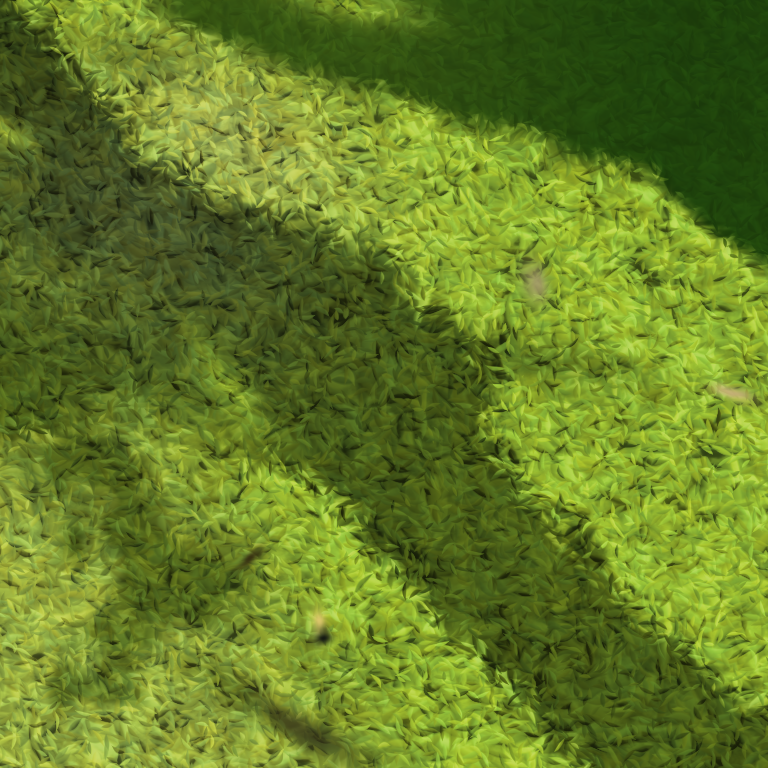
This texture is drawn by a Shadertoy shader. Its source:

```glsl
// Sunlit lawn crossed by soft diagonal tree shadows, built from layered grass blades
#define BLADE_LAYERS 5
#define FIRST_GRID 20.0
#define GRID_GROWTH 1.38
#define BLADE_LEAN -0.45
#define LEAN_SPREAD 2.7
#define EDGE_SOFTNESS 0.026
#define EDGE_RAGGED 0.045
#define SUN_CONTRAST 0.62
#define SHADE_CONTRAST 0.72

const int SHADE_POINTS = 21;
const vec2 SHADE[SHADE_POINTS] = vec2[](
    vec2(0.02, 1.02), vec2(0.10, 0.92), vec2(0.16, 0.865), vec2(0.20, 0.79),
    vec2(0.29, 0.74), vec2(0.42, 0.71), vec2(0.50, 0.67), vec2(0.57, 0.59),
    vec2(0.65, 0.55), vec2(0.64, 0.44), vec2(0.72, 0.33), vec2(0.84, 0.20),
    vec2(1.06, 0.02), vec2(1.0, -0.2), vec2(0.79, -0.05), vec2(0.66, 0.10),
    vec2(0.53, 0.22), vec2(0.40, 0.38), vec2(0.10, 0.42), vec2(-0.2, 0.44),
    vec2(-0.2, 1.1));

float hash(vec2 p) {
    return fract(sin(dot(p, vec2(127.1, 311.7))) * 43758.5453);
}

float noise(vec2 p) {
    vec2 i = floor(p), f = fract(p);
    f = f * f * (3.0 - 2.0 * f);
    return mix(mix(hash(i), hash(i + vec2(1, 0)), f.x),
               mix(hash(i + vec2(0, 1)), hash(i + vec2(1, 1)), f.x), f.y);
}

float fbm(vec2 p) {
    float sum = 0.0, amp = 0.5;
    for (int i = 0; i < 4; i++) {
        sum += amp * noise(p);
        p = mat2(0.8, 0.6, -0.6, 0.8) * p * 2.03 + 7.3;
        amp *= 0.5;
    }
    return sum / 0.9375;
}

vec2 turn(vec2 p, float a) {
    float c = cos(a), s = sin(a);
    return vec2(c * p.x + s * p.y, c * p.y - s * p.x);
}

// Soft elliptical spot
float spot(vec2 p, vec2 centre, vec2 radius, float angle) {
    vec2 q = turn(p - centre, angle) / radius;
    return exp(-dot(q, q));
}

// Signed distance to the main shadow outline
float shadeDistance(vec2 p) {
    float d = 1e3, side = 1.0;
    for (int i = 0, j = SHADE_POINTS - 1; i < SHADE_POINTS; j = i, i++) {
        vec2 e = SHADE[j] - SHADE[i], w = p - SHADE[i];
        vec2 b = w - e * clamp(dot(w, e) / dot(e, e), 0.0, 1.0);
        d = min(d, dot(b, b));
        bvec3 c = bvec3(p.y >= SHADE[i].y, p.y < SHADE[j].y, e.x * w.y > e.y * w.x);
        if (all(c) || all(not(c))) side = -side;
    }
    return side * sqrt(d);
}

// Overlapping curved blades; returns their brightness and hue variation
vec2 grass(vec2 p) {
    vec2 tone = vec2(fbm(p * vec2(45.0, 60.0)), fbm(p * 30.0 + 9.0));
    float grid = FIRST_GRID;
    for (int layer = 0; layer < BLADE_LAYERS; layer++) {
        vec2 g = turn(p, float(layer) * 0.7) * grid;
        for (int k = 0; k < 9; k++) {
            vec2 id = floor(g) + vec2(k % 3, k / 3) - 1.0;
            vec2 seed = id + float(layer) * 37.0;
            vec2 root = id + vec2(hash(seed + 1.3), hash(seed + 5.7));
            float lean = BLADE_LEAN + (hash(seed + 9.1) - 0.5) * LEAN_SPREAD;
            vec2 q = turn(g - root, lean - float(layer) * 0.7);
            q.y += q.x * q.x * (hash(seed + 3.9) - 0.5) * 0.7;
            float along = abs(q.x) / mix(0.45, 0.9, hash(seed + 2.2));
            float width = 0.17 * (1.0 - along * along);
            float cover = smoothstep(0.09, -0.07, abs(q.y) - width) * step(along, 1.3);
            vec2 value = vec2(hash(seed + 4.4) + q.y * 0.9, hash(seed + 6.6));
            tone = mix(tone, value, cover * 0.62);
        }
        grid *= GRID_GROWTH;
    }
    return tone;
}

void mainImage(out vec4 fragColor, in vec2 fragCoord) {
    vec2 p = fragCoord / iResolution.xy;
    vec2 warp = vec2(fbm(p * 13.0), fbm(p * 13.0 + 31.0)) - 0.5;
    vec2 tone = grass(p + warp * 0.018);
    vec2 q = p + warp * 0.035;
    float ragged = (tone.x - 0.5) * EDGE_RAGGED;

    // Shadow of the far canopy and of the near tree
    float farEdge = 0.96 - 0.33 * (p.x - 0.24) - 0.4 * max(p.x - 0.85, 0.0);
    float far = smoothstep(-0.02, 0.025, q.y - farEdge - ragged * 0.4)
              * smoothstep(0.15, 0.26, q.x);
    far *= 1.0 - 0.85 * spot(q, vec2(0.46, 0.995), vec2(0.075, 0.022), -0.2);
    float near = smoothstep(EDGE_SOFTNESS, -EDGE_SOFTNESS, shadeDistance(q) + ragged);

    // Sun flecks inside the shade
    float fleck = spot(q, vec2(0.25, 0.39), vec2(0.11, 0.055), -0.45)
                + 0.75 * spot(q, vec2(0.29, 0.50), vec2(0.025, 0.075), 0.5)
                + 0.8 * spot(q, vec2(0.0, 0.82), vec2(0.045, 0.02), -0.2)
                + 0.25 * spot(q, vec2(0.05, 0.64), vec2(0.12, 0.04), -0.2);
    near *= 1.0 - min(fleck, 0.9);

    // Dim bands on the sunny ground
    float dim = 0.65 * spot(q, vec2(0.72, 0.53), vec2(0.12, 0.03), -0.2)
              + 0.75 * spot(q, vec2(0.21, 0.27), vec2(0.15, 0.05), -0.55)
              + 0.75 * spot(q, vec2(0.36, 0.07), vec2(0.16, 0.025), -0.5)
              + 0.55 * spot(q, vec2(0.05, 0.41), vec2(0.14, 0.05), -0.3)
              + 0.5 * spot(q, vec2(0.16, 0.93), vec2(0.08, 0.03), -0.2);
    float lowerLeft = smoothstep(0.62, 0.3, p.x + p.y * 0.55);
    dim += lowerLeft * 0.7 * smoothstep(0.48, 0.7, fbm(p * 9.0 + 4.0));
    float shade = max(max(far, near), min(dim, 0.9));

    // Ground colours by place
    float dry = spot(p, vec2(0.30, 0.82), vec2(0.22, 0.12), -0.5) + 0.6 * lowerLeft;
    vec3 sun = mix(vec3(0.55, 0.68, 0.18), vec3(0.61, 0.66, 0.29), min(dry, 1.0));
    vec3 dusk = mix(vec3(0.28, 0.36, 0.09), vec3(0.27, 0.32, 0.15),
                    spot(p, vec2(0.18, 0.72), vec2(0.28, 0.18), -0.4));
    dusk *= 1.0 - 0.25 * spot(p, vec2(0.08, 0.94), vec2(0.12, 0.12), 0.0);
    vec3 deep = mix(vec3(0.21, 0.33, 0.07), vec3(0.12, 0.26, 0.045), smoothstep(0.4, 0.9, p.x));
    vec3 col = mix(sun, mix(dusk, deep, far), shade);

    // Blade light and hue
    float contrast = mix(mix(SUN_CONTRAST, SHADE_CONTRAST, shade), 0.28, far);
    col *= 1.0 + contrast * (tone.x - 0.5) * 1.25;
    col *= 1.0 + (tone.y - 0.5) * vec3(0.20, 0.0, -0.45) * (1.0 - 0.6 * far);
    float pale = smoothstep(0.66, 0.95, tone.x) * (1.0 - shade);
    col = mix(col, vec3(0.76, 0.80, 0.46), pale * 0.5);
    float gap = smoothstep(0.30, 0.08, tone.x) * (1.0 - far);
    col *= 1.0 - 0.4 * gap;

    // Fallen leaves, a twig and bare soil
    col = mix(col, vec3(0.65, 0.61, 0.42), 0.9 * spot(q, vec2(0.69, 0.635), vec2(0.014, 0.025), 0.4));
    col = mix(col, vec3(0.78, 0.68, 0.48), 0.9 * spot(q, vec2(0.95, 0.487), vec2(0.022, 0.01), -0.2));
    col = mix(col, vec3(0.86, 0.78, 0.42), spot(q, vec2(0.413, 0.195), vec2(0.009, 0.015), 0.2));
    col = mix(col, vec3(0.08, 0.10, 0.07), spot(q, vec2(0.42, 0.178), vec2(0.013, 0.008), 0.0));
    col = mix(col, vec3(0.20, 0.16, 0.06), 0.9 * spot(q, vec2(0.318, 0.275), vec2(0.022, 0.007), 1.0));
    col = mix(col, vec3(0.22, 0.20, 0.11), 0.7 * spot(q, vec2(0.39, 0.055), vec2(0.07, 0.02), -0.6));

    fragColor = vec4(clamp(col, 0.0, 1.0), 1.0);
}
```
